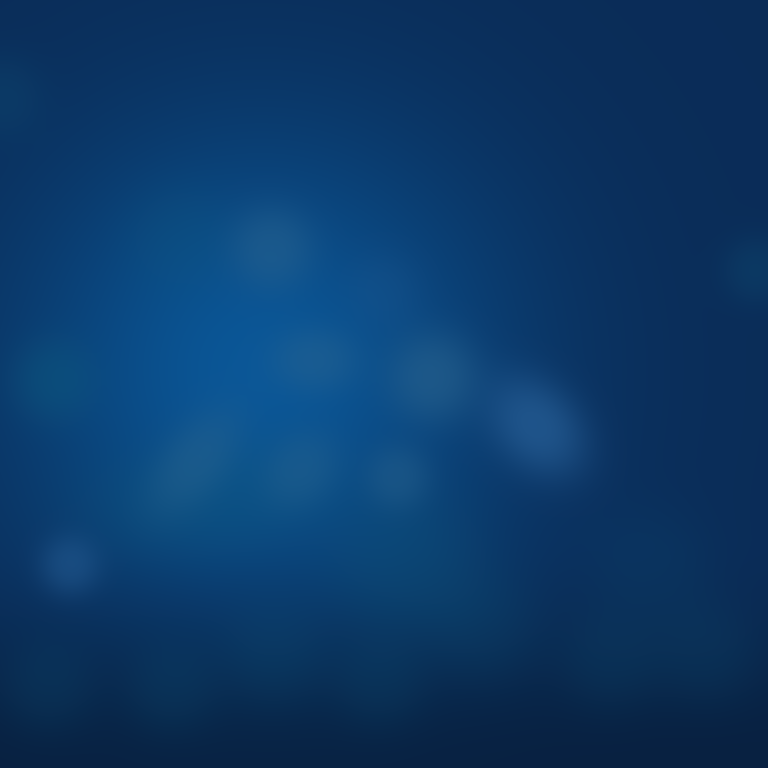
A three.js fragment shader for this background:

```glsl
// Deep blue backdrop with a broad off-centre glow and soft out-of-focus lights.
varying vec2 vUv;

const vec3 NAVY = vec3(0.040, 0.172, 0.342);
const vec3 GLOW = vec3(0.040, 0.338, 0.590);
const vec3 SLATE = vec3(0.160, 0.390, 0.560);
const vec3 TEAL = vec3(0.050, 0.350, 0.500);
const vec3 STEEL = vec3(0.150, 0.370, 0.590);
const int MOTE_COUNT = 7;

// Sine-free hash giving two values in 0..1.
vec2 hash2(float n) {
  vec3 q = fract(vec3(n) * vec3(0.1031, 0.1030, 0.0973));
  q += dot(q, q.yzx + 33.33);
  return fract((q.xx + q.yz) * q.zy);
}

// Bell-shaped falloff around a centre.
float bell(vec2 p, vec2 centre, float radius) {
  vec2 d = (p - centre) / radius;
  return exp(-dot(d, d));
}

// Blurred elliptical disc, turned by an angle in radians.
float softDisc(vec2 p, vec2 centre, vec2 radii, float angle) {
  vec2 d = p - centre;
  float c = cos(angle);
  float s = sin(angle);
  vec2 turned = vec2(c * d.x + s * d.y, c * d.y - s * d.x);
  return exp(-pow(length(turned / radii), 2.5));
}

vec3 addLight(vec3 base, vec3 tint, float coverage, float strength) {
  return mix(base, tint, coverage * strength);
}

// Round light of a given radius.
vec3 roundLight(vec3 base, vec2 p, vec2 centre, float radius, vec3 tint, float strength) {
  return addLight(base, tint, softDisc(p, centre, vec2(radius), 0.0), strength);
}

// Wide glow over navy, fading darker towards the floor.
vec3 backdrop(vec2 p) {
  vec3 colour = mix(NAVY, GLOW, bell(p, vec2(0.34, 0.52), 0.32));
  float floorShade = 1.0 - smoothstep(0.0, 0.30, p.y);
  return colour * (1.0 - 0.26 * floorShade);
}

// Faint teal motes spread along the lower band.
vec3 lowerMotes(vec3 base, vec2 p) {
  vec3 colour = base;
  for (int i = 0; i < MOTE_COUNT; i++) {
    float n = float(i);
    vec2 jitter = hash2(n + 4.0);
    vec2 centre = vec2((n + 0.4 + 0.3 * jitter.x) / float(MOTE_COUNT), 0.10 + 0.10 * jitter.y);
    colour = roundLight(colour, p, centre, 0.06 + 0.02 * jitter.y, TEAL, 0.17);
  }
  return colour;
}

// Dim teal haze beside the main lights.
vec3 haze(vec3 base, vec2 p) {
  vec3 colour = addLight(base, TEAL, softDisc(p, vec2(0.27, 0.35), vec2(0.16, 0.075), 0.1), 0.35);
  colour = roundLight(colour, p, vec2(0.53, 0.27), 0.10, TEAL, 0.30);
  colour = roundLight(colour, p, vec2(0.235, 0.69), 0.07, TEAL, 0.22);
  colour = roundLight(colour, p, vec2(0.85, 0.26), 0.08, TEAL, 0.13);
  colour = roundLight(colour, p, vec2(0.07, 0.505), 0.055, TEAL, 0.45);
  colour = roundLight(colour, p, vec2(0.985, 0.648), 0.045, TEAL, 0.25);
  return roundLight(colour, p, vec2(0.0, 0.875), 0.055, TEAL, 0.22);
}

// Brighter lights gathered around the glow.
vec3 mainLights(vec3 base, vec2 p) {
  vec3 colour = roundLight(base, p, vec2(0.354, 0.677), 0.055, SLATE, 0.50);
  colour = roundLight(colour, p, vec2(0.564, 0.509), 0.060, SLATE, 0.58);
  colour = roundLight(colour, p, vec2(0.518, 0.379), 0.043, SLATE, 0.42);
  colour = roundLight(colour, p, vec2(0.500, 0.622), 0.050, STEEL, 0.18);
  colour = roundLight(colour, p, vec2(0.091, 0.264), 0.040, STEEL, 0.48);
  colour = addLight(colour, SLATE, softDisc(p, vec2(0.410, 0.531), vec2(0.058, 0.043), 0.0), 0.45);
  colour = addLight(colour, SLATE, softDisc(p, vec2(0.392, 0.388), vec2(0.056, 0.046), 0.8), 0.40);
  colour = addLight(colour, SLATE, softDisc(p, vec2(0.255, 0.400), vec2(0.082, 0.044), 0.9), 0.46);
  return addLight(colour, STEEL, softDisc(p, vec2(0.699, 0.445), vec2(0.076, 0.055), -0.8), 0.72);
}

void main() {
  vec3 colour = backdrop(vUv);
  colour = lowerMotes(colour, vUv);
  colour = haze(colour, vUv);
  colour = mainLights(colour, vUv);
  gl_FragColor = vec4(colour, 1.0);
}
```
